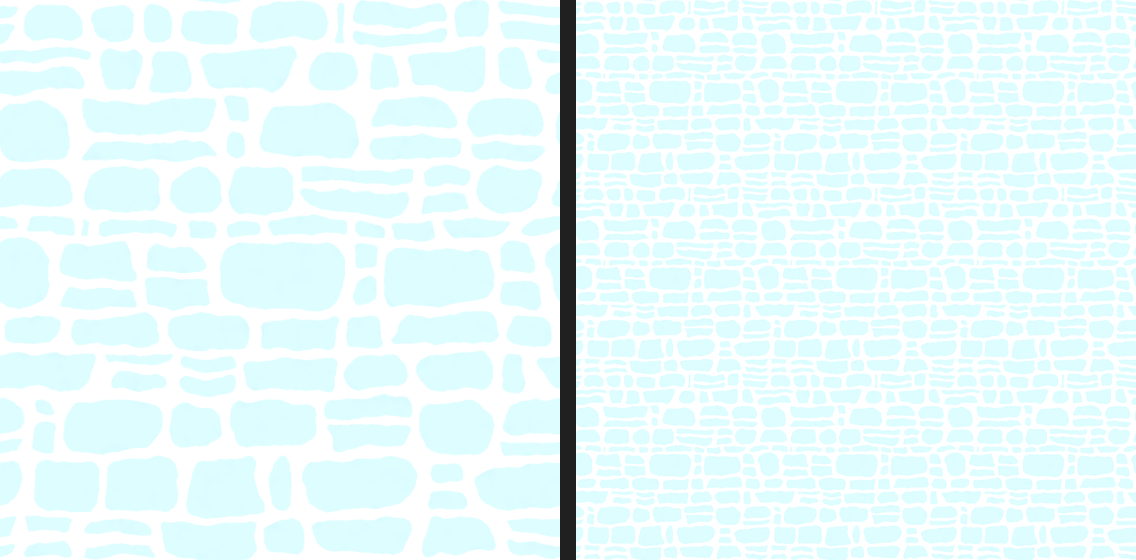
Left, the tile; right, the same tile 3 across and 3 down.
This texture is drawn by a WebGL 1 fragment shader. Its source:

```glsl
precision highp float;
// Draws a seamless dry-stone wall: pale cyan stones in uneven courses on white.
uniform vec2 u_resolution;

const vec3 MORTAR = vec3(1.0);
const vec3 STONE = vec3(0.867, 0.994, 1.0);
const vec3 STONE_SHADE = vec3(0.845, 0.975, 0.995);
const float COURSES = 11.0;

float hash(vec2 p) {
  return fract(sin(dot(p, vec2(127.1, 311.7))) * 43758.5);
}

float cornerSlope(vec2 corner, vec2 offset, float period) {
  float angle = 6.2832 * hash(mod(corner, period) + period);
  return dot(vec2(cos(angle), sin(angle)), offset);
}

// Gradient noise over the unit square, wrapping after a whole period.
float gradientNoise(vec2 uv, float period) {
  vec2 p = uv * period;
  vec2 i = floor(p);
  vec2 f = p - i;
  vec2 w = f * f * f * (f * (f * 6.0 - 15.0) + 10.0);
  vec2 e = vec2(1.0, 0.0);
  float low = mix(cornerSlope(i, f, period),
                  cornerSlope(i + e.xy, f - e.xy, period), w.x);
  float high = mix(cornerSlope(i + e.yx, f - e.yx, period),
                   cornerSlope(i + e.xx, f - e.xx, period), w.x);
  return mix(low, high, w.y);
}

// Position of a jittered dividing line, in cell units.
float divider(float index, float count, float jitter, float seed) {
  return index + jitter * (hash(vec2(mod(index, count), seed)) - 0.5);
}

// Cell of an uneven, wrapping division of 0..1: index, start, end.
vec3 unevenCell(float x, float count, float jitter, float seed) {
  float t = x * count;
  float k = floor(t);
  if (t < divider(k, count, jitter, seed)) k -= 1.0;
  else if (t >= divider(k + 1.0, count, jitter, seed)) k += 1.0;
  float start = divider(k, count, jitter, seed) / count;
  float end = divider(k + 1.0, count, jitter, seed) / count;
  return vec3(mod(k, count), start, end);
}

float roundedBox(vec2 p, vec2 halfSize, float radius) {
  vec2 q = abs(p) - halfSize + radius;
  return length(max(q, 0.0)) + min(max(q.x, q.y), 0.0) - radius;
}

// Distance to one tapered stone that fills the box from lo to hi.
float stoneDistance(vec2 p, vec2 lo, vec2 hi, vec2 id) {
  float inset = mix(0.0055, 0.0085, hash(id + 3.1));
  vec2 halfSize = max(0.5 * (hi - lo) - inset, 0.002);
  vec2 q = p - 0.5 * (lo + hi);
  vec2 side = clamp(q / halfSize, -1.0, 1.0);
  vec2 taper = vec2(hash(id + 5.7), hash(id + 8.3)) - 0.5;
  vec2 narrowing = 0.5 * (abs(taper) + taper * side.yx);
  halfSize *= 1.0 - vec2(0.55, 0.45) * narrowing;
  float radius = min(halfSize.x, halfSize.y) * mix(0.3, 0.95, hash(id + 11.9));
  return roundedBox(q, halfSize, radius);
}

// Distance to the wall's stones, laid in courses and sometimes stacked in pairs.
float wallDistance(vec2 p) {
  vec3 course = unevenCell(p.y, COURSES, 0.65, 17.0);
  float thickness = (course.z - course.y) * COURSES;
  float count = floor(10.5 - 3.5 * thickness + 2.0 * hash(vec2(course.x, 41.0)));
  count = clamp(count, 5.0, 10.0);
  vec3 slot = unevenCell(p.x, count, 0.8, course.x + 61.0);
  vec2 lo = vec2(slot.y, course.y);
  vec2 hi = vec2(slot.z, course.z);
  vec2 id = vec2(slot.x, course.x);

  if (hash(id + 23.0) < 0.28 && hi.y - lo.y > 0.075) {
    float split = mix(lo.y, hi.y, mix(0.35, 0.65, hash(id + 29.0)));
    if (p.y < split) {
      hi.y = split;
    } else {
      lo.y = split;
      id += 37.0;
    }
  }
  return stoneDistance(p, lo, hi, id);
}

void main() {
  vec2 uv = gl_FragCoord.xy / u_resolution;

  // Bend the courses gently, then roughen the outlines.
  vec2 bend = vec2(gradientNoise(uv, 5.0), gradientNoise(uv + 0.37, 6.0));
  vec2 wobble = vec2(gradientNoise(uv, 17.0), gradientNoise(uv + 0.61, 19.0));
  vec2 warped = uv + 0.018 * bend + 0.009 * wobble;
  float rough = 0.0045 * gradientNoise(uv, 31.0)
              + 0.0022 * gradientNoise(uv, 83.0);
  float d = wallDistance(warped) + rough;

  // Faint mottling, a little stronger near the rims.
  float mottle = gradientNoise(uv, 23.0) + 0.6 * gradientNoise(uv, 61.0);
  float rim = smoothstep(-0.018, 0.0, d);
  float shade = smoothstep(0.0, 0.9, mottle) * mix(0.35, 0.7, rim);
  vec3 stone = mix(STONE, STONE_SHADE, shade);

  float edge = 0.9 / min(u_resolution.x, u_resolution.y);
  float cover = 1.0 - smoothstep(-edge, edge, d);
  gl_FragColor = vec4(mix(MORTAR, stone, cover), 1.0);
}
```
